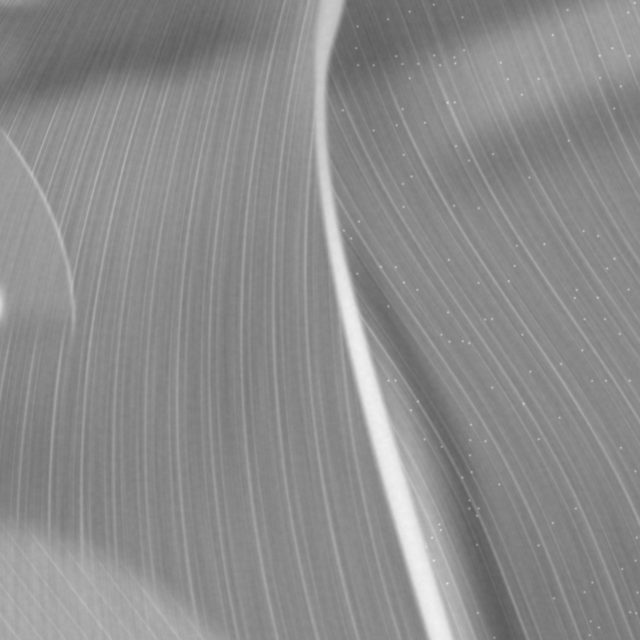
Write a three.js fragment shader that draws this texture.

```glsl
// A grey leaf close up: a bright curved midrib, fine veins and soft shadow bands.
// Each half of the blade has its own bent coordinate, constant along a vein;
// veins repeat in it, while smooth masks and gradient noise shade the surface.
varying vec2 vUv;

float hash(vec2 p) {
  p = fract(p * vec2(0.1031, 0.1137));
  p += dot(p, p.yx + 33.33);
  return fract((p.x + p.y) * p.x * 7.31);
}

vec2 gradient(vec2 cell) {
  float angle = 6.2832 * hash(cell);
  return vec2(cos(angle), sin(angle));
}

float noise(vec2 p) {
  vec2 i = floor(p), f = fract(p);
  vec2 u = f * f * f * (f * (f * 6.0 - 15.0) + 10.0);
  vec2 e = vec2(1.0, 0.0);
  float low = mix(dot(gradient(i), f), dot(gradient(i + e), f - e), u.x);
  float high = mix(dot(gradient(i + e.yx), f - e.yx), dot(gradient(i + 1.0), f - 1.0), u.x);
  return mix(low, high, u.y);
}

// Soft elliptical patch, 1 at its centre.
float patchAt(vec2 p, vec2 centre, vec2 size) {
  vec2 q = (p - centre) / size;
  return exp(-dot(q, q));
}

float ridge(float d, float width) {
  return exp(-d * d / (width * width));
}

// Lines at whole numbers of c, each with its own strength.
float veins(float c, float width) {
  float id = floor(c + 0.5);
  return ridge(c - id, width) * (0.55 + 0.45 * hash(vec2(id, 7.0)));
}

// Midrib centre, with t running downward.
float ribCentre(float t) {
  float d = t - 0.16;
  return 0.5 + 0.321 * (sqrt(d * d + 0.09) - 0.3) + 0.006 * (1.0 - smoothstep(0.0, 0.1, t));
}

float leftBlade(vec2 p) {
  float x = p.x, t = p.y;
  float across = 2.0 * (sqrt(max(1.0 + x + t - 0.9, 0.02)) - 1.0) - t + 0.9;
  float c = (across + 0.023) / 0.05;
  float tone = 0.535 + 0.04 * patchAt(p, vec2(0.2, 0.27), vec2(0.22, 0.14));
  tone -= 0.05 * patchAt(p, vec2(0.0, 0.73), vec2(0.2, 0.12));
  tone -= 0.03 * patchAt(p, vec2(0.36, 0.52), vec2(0.1, 0.25));

  // Shadow across the top corner, deepest along its lower edge.
  float edge = t - 0.185 + 0.23 * x + 0.02 * noise(p * 9.0);
  float shade = (1.0 - smoothstep(-0.045, 0.03, edge)) * (1.0 - smoothstep(0.3, 0.5, x));
  tone -= shade * (0.09 + 0.05 * ridge(edge + 0.045, 0.045));
  tone += 0.13 * patchAt(p, vec2(0.01, 0.0), vec2(0.06, 0.012));
  tone += 0.06 * patchAt(p, vec2(0.01, 0.1), vec2(0.03, 0.05));

  // Lit lower corner with slanting veins.
  float lit = smoothstep(-0.015, 0.06, t - 0.80 - 0.13 * x - 1.1 * x * x);
  tone += lit * (0.12 + 0.03 * noise(vec2((x - 0.75 * t) * 55.0, t * 3.0)));
  tone += 0.05 * lit * veins((x - 0.75 * t) / 0.036, 0.08);

  // Folded margin at the left, with a thin bright rim.
  float fold = x - 0.115 + 1.27 * (t - 0.5) * (t - 0.5);
  float span = smoothstep(0.18, 0.23, t) * (1.0 - smoothstep(0.47, 0.57, t));
  float inside = 1.0 - smoothstep(-0.006, 0.006, fold);
  tone += inside * span * (0.05 - 0.08 * smoothstep(0.46, 0.55, t));
  tone += 0.12 * span * ridge(fold, 0.004);
  tone += 0.3 * patchAt(p, vec2(-0.004, 0.478), vec2(0.011, 0.028));

  float show = (1.0 - 0.75 * shade) * (1.0 - lit) * (1.0 - inside * span);
  tone += show * (0.11 * veins(c, 0.055) + 0.04 * veins(c * 2.0 + 0.5, 0.09));
  return tone + 0.035 * noise(vec2(c * 5.0, t * 4.0)) + 0.02 * noise(vec2(c * 13.0, t * 9.0));
}

float rightBlade(vec2 p) {
  float x = p.x, t = p.y;
  float c = (x - 0.53 * t - 0.022 * sin((t - 0.5) * 7.0) - 0.385) / 0.082;
  float tone = 0.535 - 0.05 * smoothstep(0.6, 1.0, t);

  // Light and shadow bands rising to the right.
  float slope = t + 0.36 * (x - 0.65);
  float reach = smoothstep(0.6, 0.8, x);
  tone -= 0.09 * (1.0 - smoothstep(0.05, 0.14, slope));
  tone += 0.07 * reach * smoothstep(0.06, 0.13, slope) * (1.0 - smoothstep(0.2, 0.27, slope));
  tone -= 0.055 * reach * ridge(slope - 0.3, 0.05);
  tone -= 0.06 * patchAt(p, vec2(0.57, 0.13), vec2(0.08, 0.15));

  tone += 0.11 * veins(c, 0.036) * smoothstep(0.05, 0.2, t);
  tone += 0.05 * veins(c * 2.0 + 0.5, 0.055);
  tone += 0.035 * noise(vec2(c * 8.0, t * 4.0)) + 0.02 * noise(vec2(c * 21.0, t * 9.0));

  // Scattered pale specks.
  vec2 cell = floor(p * 85.0);
  vec2 offset = fract(p * 85.0) - 0.3 - 0.4 * vec2(hash(cell + 3.0), hash(cell + 19.0));
  return tone + 0.2 * step(0.955, hash(cell + 41.0)) * ridge(length(offset), 0.16);
}

void main() {
  vec2 p = vec2(vUv.x, 1.0 - vUv.y);
  float t = p.y, d = p.x - ribCentre(t);
  float tone = mix(leftBlade(p), rightBlade(p), smoothstep(-0.004, 0.004, d));

  // Groove and glow beside the midrib.
  float low = smoothstep(0.4, 0.9, t);
  tone -= 0.12 * smoothstep(0.3, 0.5, t) * ridge(d - 0.03 - 0.075 * smoothstep(0.35, 0.75, t), 0.026);
  tone += 0.2 * low * ridge(d - 0.032, 0.026);
  tone += 0.07 * ridge(d + 0.02, 0.03) * (1.0 - smoothstep(0.1, 0.35, t));

  float width = mix(0.011, 0.021, smoothstep(0.2, 0.8, t)) + 0.01 * (1.0 - smoothstep(0.0, 0.14, t));
  float rib = 1.0 - smoothstep(width - 0.008, width + 0.006, abs(d));
  float shine = mix(0.78, 0.93, smoothstep(0.15, 0.55, t)) - 0.1 * d * d / (width * width);
  tone = mix(tone, shine, rib);

  tone += 0.018 * noise(p * 90.0) + 0.015 * noise(p * 190.0);
  gl_FragColor = vec4(vec3(tone), 1.0);
}
```
